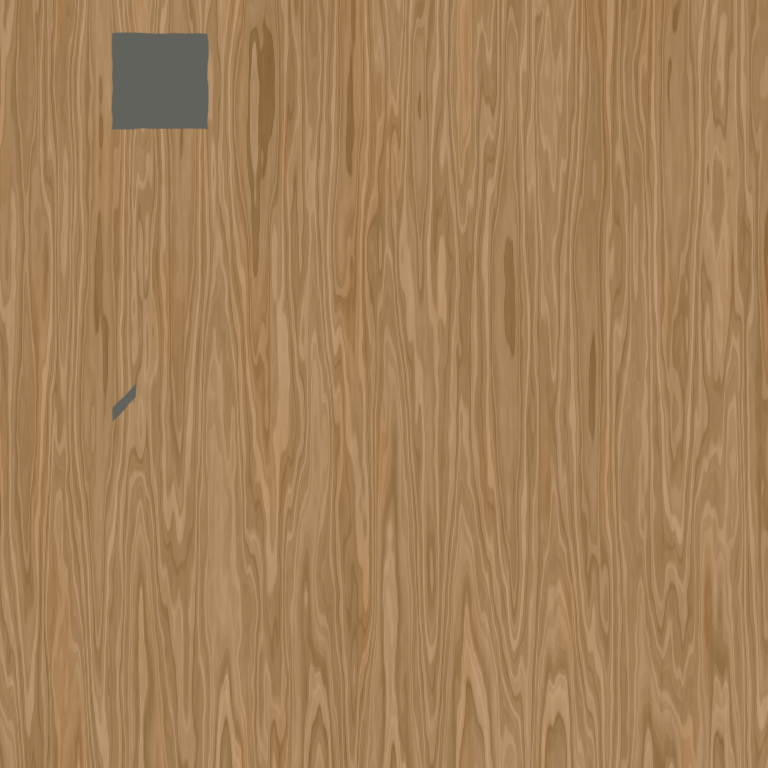
Reproduce this texture procedurally as a Shadertoy shader.

```glsl
// Brown crown-cut wood veneer with upright cathedral grain and two flat grey patches.

#define COLUMNS 9.3
#define RING_DEPTH 8.5
#define RING_RISE 20.0
#define EDGE_WIDTH 0.28
#define FINE_LINES 0.34
#define FIBRE_CONTRAST 0.20
#define DARK_WOOD vec3(0.532, 0.400, 0.243)
#define LIGHT_WOOD vec3(0.724, 0.586, 0.434)
#define WARM_TINT vec3(0.012, -0.006, -0.018)
#define PATCH_GREY vec3(0.380, 0.384, 0.360)

const float TAU = 6.2831853;

float hash1(float n) {
    return fract(sin(n * 127.1 + 3.7) * 43758.5453);
}

float hash2(vec2 p) {
    return fract(sin(dot(p, vec2(127.1, 311.7))) * 43758.5453);
}

// Smooth value noise in the range -0.5 to 0.5
float noise(vec2 p) {
    vec2 i = floor(p);
    vec2 f = fract(p);
    f = f * f * (3.0 - 2.0 * f);
    float low = mix(hash2(i), hash2(i + vec2(1, 0)), f.x);
    float high = mix(hash2(i + vec2(0, 1)), hash2(i + vec2(1, 1)), f.x);
    return mix(low, high, f.y) - 0.5;
}

// Growth-ring coordinate: its contours form tall arches in each column
float ringPhase(vec2 p) {
    float across = p.x * COLUMNS - 0.73 + 0.25 * noise(p * vec2(7.0, 2.5));
    float ridge = 0.5 - 0.5 * cos(TAU * across);
    float rise = p.y * (1.0 - 0.66 * p.y);
    float phase = RING_DEPTH * ridge + RING_RISE * rise;
    phase += 5.0 * noise(p * vec2(10.0, 2.4) + 17.0);
    phase += 5.0 * noise(p * vec2(48.0, 4.5) + 41.0);
    phase += 2.4 * noise(p * vec2(115.0, 9.0) + 73.0);
    phase += 0.6 * noise(p * vec2(190.0, 35.0) + 97.0);
    return phase;
}

// Random flat tone per ring, with a narrow step to the next ring
float ringTone(float phase) {
    float slope = fwidth(phase);
    float halfWidth = 0.5 * clamp(max(EDGE_WIDTH, slope), 0.0, 1.0);
    float ring = floor(phase);
    float blend = smoothstep(0.5 - halfWidth, 0.5 + halfWidth, phase - ring);
    float tone = mix(hash1(ring), hash1(ring + 1.0), blend) - 0.5;
    return tone * (1.0 - smoothstep(1.1, 3.0, slope));
}

vec3 woodColor(vec2 p) {
    float phase = ringPhase(p);
    float tone = 0.5 + 0.85 * ringTone(phase);
    tone += FINE_LINES * ringTone(phase * 1.9 + 300.0);
    float fibre = noise(p * vec2(260.0, 9.0)) + 0.6 * noise(p * vec2(380.0, 60.0) + 29.0);
    float shade = noise(p * vec2(14.0, 1.8) + 53.0);
    tone += FIBRE_CONTRAST * fibre + 0.22 * shade;
    vec3 color = mix(DARK_WOOD, LIGHT_WOOD, clamp(tone, -0.1, 1.1));
    float warmth = smoothstep(0.1, 0.45, noise(p * vec2(38.0, 5.0) + 61.0));
    return color + WARM_TINT * warmth;
}

// Signed distance to an axis-aligned box
float boxDistance(vec2 p, vec2 halfSize) {
    vec2 d = abs(p) - halfSize;
    return length(max(d, 0.0)) + min(max(d.x, d.y), 0.0);
}

// Square patch and slanted sliver, with slightly uneven rims
float patchDistance(vec2 p) {
    float wobble = 0.002 * noise(p * 70.0);
    float square = boxDistance(p - vec2(0.2085, 0.8945), vec2(0.0622)) + wobble;
    vec2 q = p - vec2(0.162, 0.476);
    float slant = (abs(q.y - 1.05 * q.x) - 0.0085) * 0.69;
    float sliver = max(abs(q.x) - 0.0152, slant) + wobble;
    return min(square, sliver);
}

void mainImage(out vec4 fragColor, in vec2 fragCoord) {
    vec2 uv = fragCoord / iResolution.xy;
    float pixel = 1.0 / min(iResolution.x, iResolution.y);
    float patchMask = 1.0 - smoothstep(-pixel, pixel, patchDistance(uv));
    fragColor = vec4(mix(woodColor(uv), PATCH_GREY, patchMask), 1.0);
}
```
